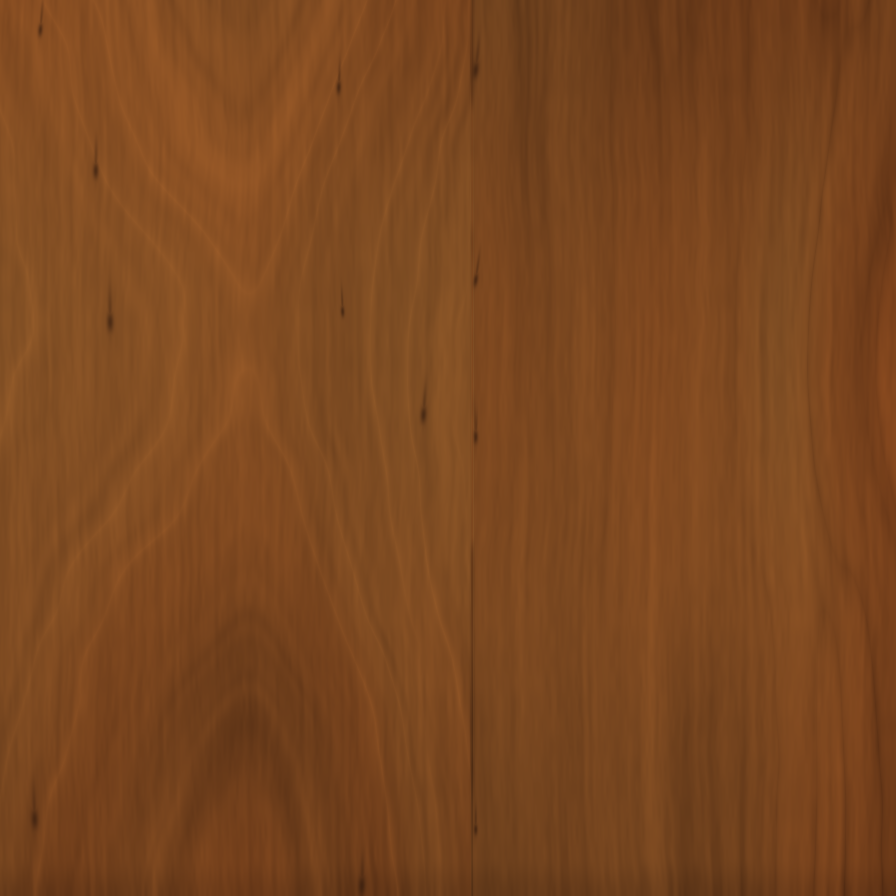
Write a WebGL 2 fragment shader that draws this texture.

```glsl
#version 300 es
precision highp float;

uniform vec2 u_resolution;
out vec4 outColor;

// Colours
const vec3 DARK_WOOD = vec3(0.36, 0.205, 0.093);
const vec3 LIGHT_WOOD = vec3(0.60, 0.358, 0.165);
const vec3 RED_TINT = vec3(1.04, 0.95, 0.87);
const vec3 YELLOW_TINT = vec3(0.98, 1.03, 1.03);
const vec3 FLECK_COLOR = vec3(0.19, 0.10, 0.05);

// Layout and grain
const float SEAM_X = 0.527;
const float HEART_X = 0.28;
const float BASE_TONE = 0.55;
const float WIDE_BANDS = 14.0;
const float MID_BANDS = 38.0;
const float FINE_BANDS = 105.0;
const float VEIN_BANDS = 27.0;
const vec2 FIBRE_SCALE = vec2(200.0, 5.0);
const vec2 PORE_SCALE = vec2(330.0, 42.0);
const int FLECK_COUNT = 13;

float hash(vec2 p) {
    return fract(sin(dot(p, vec2(127.1, 311.7))) * 43758.545);
}

float noise(vec2 p) {
    vec2 cell = floor(p);
    vec2 f = fract(p);
    f = f * f * (3.0 - 2.0 * f);
    float low = mix(hash(cell), hash(cell + vec2(1.0, 0.0)), f.x);
    float high = mix(hash(cell + vec2(0.0, 1.0)), hash(cell + vec2(1.0, 1.0)), f.x);
    return mix(low, high, f.y);
}

float signedNoise(vec2 p) {
    return noise(p) - 0.5;
}

float blob(vec2 p, vec2 center, vec2 radius) {
    vec2 d = (p - center) / radius;
    return exp(-dot(d, d));
}

// Growth rings with arches closing around the heart line
float heartRings(vec2 p) {
    float u = p.x - HEART_X;
    float closing = 0.10 * cos((p.y - 0.62) * 5.0) * exp(-12.0 * u * u);
    return sqrt(u * u + 0.0007) + 0.22 * u + closing;
}

// Nearly straight rings that swell towards the right edge
float sideRings(vec2 p) {
    float swell = exp(-pow((p.y - 0.60) / 0.24, 2.0));
    return p.x + 0.075 * swell * smoothstep(0.72, 1.05, p.x) + 3.0;
}

// Broad light and dark areas
float shading(vec2 p) {
    float tone = BASE_TONE;
    tone += 0.20 * blob(p, vec2(0.12, 0.72), vec2(0.28, 0.42));
    tone += 0.10 * blob(p, vec2(0.78, 0.48), vec2(0.17, 0.32));
    tone -= 0.20 * blob(p, vec2(0.28, 0.16), vec2(0.08, 0.18));
    tone -= 0.20 * blob(p, vec2(0.76, 1.05), vec2(0.30, 0.28));
    tone -= 0.22 * blob(p, vec2(1.03, 0.70), vec2(0.06, 0.11));
    tone -= 0.20 * (1.0 - smoothstep(0.0, 0.38, p.y));
    tone -= 0.20 * (1.0 - smoothstep(0.0, 0.045, p.y));
    return tone + 0.16 * signedNoise(p * vec2(6.0, 3.0) + 7.0);
}

// Small upright dark marks, every third one on the seam
float flecks(vec2 p) {
    float mask = 0.0;
    for (int i = 0; i < FLECK_COUNT; i++) {
        float id = float(i) + 1.0;
        vec2 center = vec2(hash(vec2(id, 3.0)) * 0.55, hash(vec2(id, 8.0)));
        if (i % 3 == 0) center.x = SEAM_X + 0.004;
        float size = mix(0.6, 1.2, hash(vec2(id, 5.0)));
        vec2 d = p - center;
        d.x -= 0.2 * d.y * (hash(vec2(id, 9.0)) - 0.3);
        float core = blob(d, vec2(0.0), vec2(0.0034, 0.0100) * size);
        float tail = blob(d, vec2(0.0, 0.012), vec2(0.0022, 0.024) * size);
        mask = max(mask, max(0.65 * core, 0.35 * tail));
    }
    return mask;
}

void main() {
    vec2 p = gl_FragCoord.xy / u_resolution;
    float rightBoard = smoothstep(SEAM_X - 0.002, SEAM_X + 0.002, p.x);

    // Wavy ring coordinate
    float wobble = 0.030 * signedNoise(p * vec2(8.0, 6.0)) + 0.010 * signedNoise(p * vec2(14.0, 19.0));
    float calm = mix(1.0, 0.35, rightBoard);
    float ring = mix(heartRings(p), sideRings(p), rightBoard) + wobble * calm;

    // Grain along the rings
    float tone = shading(p) - 0.05 * rightBoard;
    tone += 0.24 * signedNoise(vec2(ring * WIDE_BANDS, p.y * 0.8));
    tone += 0.17 * signedNoise(vec2(ring * MID_BANDS, p.y * 1.2 + 20.0));
    tone += 0.15 * signedNoise(vec2(ring * FINE_BANDS, p.y * 2.0 + 40.0));
    float vein = pow(1.0 - abs(2.0 * noise(vec2(ring * VEIN_BANDS, p.y * 1.5 + 60.0)) - 1.0), 7.0);
    float darkVein = -0.10 - 0.14 * smoothstep(0.78, 0.95, p.x);
    tone += vein * mix(0.16, darkVein, rightBoard);

    // Straight fibres and short pores
    vec2 q = vec2(p.x + 0.3 * wobble, p.y);
    tone += 0.17 * signedNoise(q * FIBRE_SCALE);
    tone += 0.10 * signedNoise(q * PORE_SCALE + 80.0);

    // Broken dark line along the seam
    float seam = exp(-pow((p.x - SEAM_X) / 0.0022, 2.0));
    tone -= seam * (0.10 + 0.35 * smoothstep(0.5, 0.8, noise(vec2(2.0, p.y * 11.0))));

    vec3 color = mix(DARK_WOOD, LIGHT_WOOD, clamp(tone, -0.25, 1.1));
    float redness = noise(vec2(ring * 11.0, p.y * 1.6 + 100.0)) + 0.35 * smoothstep(0.8, 1.0, p.x);
    color *= mix(YELLOW_TINT, RED_TINT, clamp(redness, 0.0, 1.0));
    color = mix(color, FLECK_COLOR, flecks(p));
    outColor = vec4(color, 1.0);
}
```
